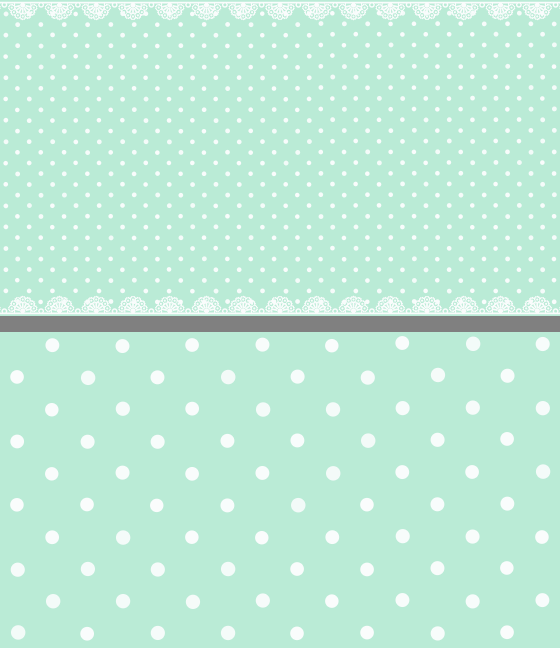
Top, the full canvas; bottom, a detail of the centre.
Reproduce this pattern procedurally as a Shadertoy shader.

```glsl
float hash(vec2 p) {
    vec3 q = fract(vec3(p.xyx) * 0.1031);
    q += dot(q, q.yzx + 33.33);
    return fract((q.x + q.y) * q.z);
}

float ring(vec2 p, float radius, float halfWidth) {
    return abs(length(p) - radius) - halfWidth;
}

// Staggered lattice of slightly uneven dots; returns distance and cell hash
vec2 polkaDots(vec2 p) {
    float column = floor(p.x / 16.0);
    float start = mod(column, 2.0) > 0.5 ? 33.5 : 48.0;
    // The upper right part of the lattice sits a little higher
    start -= step(432.0, p.x) * (1.0 - smoothstep(120.0, 330.0, p.y));
    float row = round((p.y - start) / 29.15);
    vec2 center = vec2(column * 16.0 + 8.0, start + row * 29.15);
    float h = hash(vec2(column, row + 7.0));
    center += 0.7 * (vec2(h, hash(vec2(row + 31.0, column))) - 0.5);
    float d = length(p - center) - 3.05 - 0.25 * h;
    if (center.y < 12.0 || center.y > 420.0) d = 9.0;
    return vec2(d, h);
}

// Fan-shaped lace border; y is the depth measured from the canvas edge
float lace(vec2 p) {
    float x = mod(p.x - 384.0 + 25.2, 50.4) - 25.2;
    vec2 q = vec2(x, p.y - 7.0);
    float r = length(q);
    float angle = atan(q.x, q.y);
    angle -= 0.45 * clamp(round(angle / 0.45), -3.0, 3.0);
    vec2 s = r * vec2(sin(angle), cos(angle));

    // Outer lobes with a picot edge
    vec2 lobe = s - vec2(0.0, 15.5);
    float picot = 0.35 * cos(12.0 * atan(lobe.x, lobe.y));
    float d = ring(lobe, 3.9, 0.9 + picot);
    d = min(d, length(lobe) - 1.4);

    // Inner arc, spokes and heart
    d = min(d, max(ring(q, 11.3, 0.9), -q.y - 3.0));
    d = min(d, max(abs(s.x) - 1.2, abs(r - 8.0) - 4.0));
    d = min(d, r - 3.6);

    // Loops between fans and the straight heading
    vec2 gap = vec2(25.2 - abs(x), p.y - 6.5);
    d = min(d, ring(gap, 3.0, 1.0));
    return min(d, abs(p.y - 3.6) - 1.2);
}

void mainImage(out vec4 fragColor, in vec2 fragCoord) {
    float pixel = 768.0 / iResolution.x;
    vec2 p = vec2(fragCoord.x * pixel, 432.0 * (1.0 - fragCoord.y / iResolution.y));

    vec3 white = vec3(0.98, 0.99, 0.99);
    vec3 color = vec3(0.73, 0.92, 0.84);

    vec2 dots = polkaDots(p);
    float dotMask = clamp(0.5 - dots.x / pixel, 0.0, 1.0);
    color = mix(color, white, dotMask * (1.0 - 0.12 * dots.y * dots.y));

    float trim = lace(vec2(p.x, min(p.y, 432.0 - p.y)));
    color = mix(color, white, clamp(0.5 - trim / pixel, 0.0, 1.0));

    fragColor = vec4(color, 1.0);
}
```
